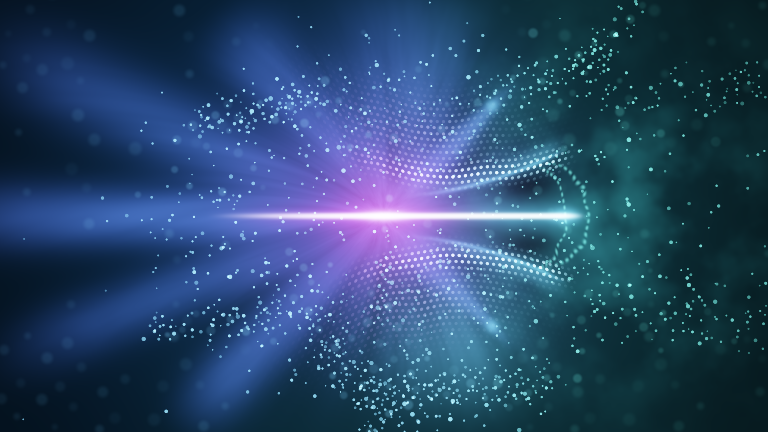
Write a WebGL 1 fragment shader that draws this background.

```glsl
precision highp float;
uniform vec2 u_resolution;

const vec3 NAVY = vec3(.025, .115, .2);
const vec3 TEAL = vec3(.04, .165, .2);
const vec3 SMOKE = vec3(.08, .3, .31);
const vec3 BLUE = vec3(.28, .44, 1.12);
const vec3 VIOLET = vec3(.38, .3, 1.22);
const vec3 MAGENTA = vec3(1.1, .26, 1.35);
const vec3 CYAN = vec3(.36, .82, 1.12);
const vec3 SPARK_LEFT = vec3(.6, 1.15, 1.5);
const vec3 SPARK_RIGHT = vec3(.45, 1.2, 1.1);
const vec2 PETAL_TIP = vec2(.25, .255);
const float LINE_END = .45;
const float SHEET_STEP = .0145;
const mat2 TURN = mat2(.8, .6, -.6, .8);

float hash(vec2 p) {
  return fract(sin(dot(p, vec2(127.1, 311.7))) * 43758.5);
}

float noise(vec2 p) {
  vec2 i = floor(p), f = fract(p);
  f = f * f * (3. - 2. * f);
  return mix(mix(hash(i), hash(i + vec2(1, 0)), f.x),
             mix(hash(i + vec2(0, 1)), hash(i + 1.), f.x), f.y);
}

float fbm(vec2 p) {
  float sum = 0., gain = .5;
  for (int i = 0; i < 4; i++) {
    sum += gain * noise(p);
    p = TURN * p * 2.1 + 3.7;
    gain *= .5;
  }
  return sum;
}

float bell(float d, float width) {
  return exp(-d * d / (width * width));
}

// Soft spot, stretched sideways when squash is below one
float glow(vec2 p, vec2 centre, float squash, float width) {
  return bell(length((p - centre) * vec2(squash, 1)), width);
}

// Soft ray from the centre to a tip, changing in width on the way
float beam(vec2 p, vec2 tip, float w0, float w1) {
  float len = length(tip);
  vec2 dir = tip / len;
  float t = dot(p, dir) / len;
  float side = p.x * dir.y - p.y * dir.x;
  return bell(side, mix(w0, w1, clamp(t, 0., 1.)))
       * smoothstep(.05, .4, t) * (1. - smoothstep(.85, 1.25, t));
}

// Soft segment along which particles gather
float trail(vec2 p, vec4 ends, float width) {
  vec2 ab = ends.zw - ends.xy;
  p -= ends.xy;
  return bell(length(p - ab * clamp(dot(p, ab) / dot(ab, ab), 0., 1.)), width);
}

float density(vec2 p) {
  float d = .9 * trail(p, vec4(-.42, .21, -.18, .27), .04);
  d += .7 * trail(p, vec4(-.52, -.25, -.15, -.24), .04);
  d += trail(p, vec4(-.12, -.32, -.01, -.45), .045);
  d += .9 * trail(p, vec4(.02, -.42, .33, -.38), .065);
  d += .8 * trail(p, vec4(.26, .29, .47, .34), .04);
  d += .8 * trail(p, vec4(.46, .36, .59, .49), .03);
  d += .4 * trail(p, vec4(.55, .26, .83, .31), .05);
  d += .4 * trail(p, vec4(.5, -.18, .82, -.24), .08);
  d += trail(p, vec4(.01, -.03, 0, -.24), .013);
  d += .12 * glow(p, vec2(.6, .05), 1., .22);
  return d + .25 * bell(length(p * vec2(.75, 1)) - .24, .15);
}

float specks(vec2 p, float cell, float radius, float soft, float amount) {
  vec2 q = p * TURN, id = floor(q / cell);
  vec2 jitter = vec2(hash(id + 3.1), hash(id + 7.7));
  vec2 spot = (id + .3 + .4 * jitter) * cell;
  float r = radius * (.55 + .7 * hash(id + 5.3));
  float lit = step(hash(id + cell * 91.), density(TURN * spot) * amount);
  return lit * (1. - smoothstep(r - soft, r + soft, length(q - spot))) * (.3 + .7 * jitter.x);
}

void main() {
  float px = 1. / u_resolution.y;
  vec2 p = (gl_FragCoord.xy - .5 * u_resolution) * px;
  vec2 m = vec2(p.x, abs(p.y)), mid = vec2(0);
  float r = length(p), right = smoothstep(-.1, .4, p.x);

  // Backdrop and smoke
  vec3 col = mix(NAVY, TEAL, smoothstep(-.6, .3, p.x - .4 * p.y));
  float smoke = smoothstep(.25, .8, fbm(p * 7. + 2.));
  col += SMOKE * (smoke * glow(p, vec2(.55, 0), .9, .36) + .45 * glow(p, vec2(.42, -.02), 1., .1));

  // Broad rays and streaked haze
  float rays = .55 * beam(p, vec2(-.82, .345), .05, .1);
  rays += .75 * beam(p, vec2(-.95, 0), .035, .075);
  rays += .45 * beam(p, vec2(-.78, -.29), .04, .07);
  rays += .5 * beam(p, vec2(-.4, -.42), .045, .07);
  rays += .45 * beam(p, vec2(-.32, .4), .05, .09);
  rays += .3 * beam(p, vec2(.06, .48), .1, .16);
  float streak = .4 + 1.2 * fbm(p / (r + .02) * 6. + r * 2.);
  vec3 tint = mix(mix(BLUE, CYAN, right * .7), VIOLET, bell(r, .3));
  col += tint * rays * (.5 + .5 * streak);
  col += tint * .5 * streak * glow(p, vec2(-.04, 0), .8, .29);
  col += CYAN * .4 * streak * glow(p, vec2(.15, -.3), .8, .13);
  col += BLUE * .25 * streak * glow(p, vec2(.06, .28), .7, .13);

  // Dark hollows, then mirrored petals with bright tips
  col *= 1. - .6 * glow(m, vec2(.33, .068), .5, .04);
  col += tint * .6 * beam(m, PETAL_TIP, .06, .012);
  col += CYAN * .7 * glow(m, PETAL_TIP, 1., .014);
  float rib = m.y - .045 - .62 * p.x * p.x;
  float ribSpan = smoothstep(.03, .2, p.x) * (1. - smoothstep(.36, .43, p.x));
  col += mix(VIOLET, CYAN, right) * ribSpan * (.7 * bell(rib, .005) + .4 * bell(rib - .012, .022));

  // Dotted sheets along a curved edge
  float bend = p.x - .14;
  float v = m.y - .097 - (bend < 0. ? 1.1 : .55) * bend * bend;
  v += .016 * (noise(p * vec2(13, 4)) - .5);
  vec2 grid = vec2(p.x, v) / SHEET_STEP;
  grid.x += .5 * mod(floor(grid.y), 2.);
  float rim = px / SHEET_STEP * .6;
  float dots = 1. - smoothstep(.25 - rim, .25 + rim, length(fract(grid) - .5));
  dots *= .5 + .8 * hash(floor(grid));
  float sheet = bell(v + .004, .02) * smoothstep(-.12, .1, p.x) * (1. - smoothstep(.36, .45, p.x));
  float veil = .4 * bell(v - .08, .075) * bell(p.x - .09, .16);
  col += mix(vec3(1.1, .75, 1.5), vec3(.9, 1.4, 1.6), right) * dots * (1.6 * sheet + veil);

  // Beaded loops closing the right side
  for (int i = 0; i < 2; i++) {
    float k = float(i);
    vec2 e = (p - vec2(.37 - .025 * k, 0)) / vec2(.11 - .03 * k, .13);
    float wobble = .12 * noise(p * 30. + k * 9.);
    float beads = .4 + .4 * sin(atan(e.y, e.x) * 48.);
    col += SPARK_RIGHT * beads * bell(length(e) - 1. + wobble, .03) * smoothstep(0., .5, e.x);
  }

  // Scattered particles, sharp and out of focus
  vec3 spark = mix(SPARK_LEFT, SPARK_RIGHT, smoothstep(.1, .5, p.x));
  for (int i = 0; i < 3; i++) {
    float k = float(i);
    col += spark * 1.4 * specks(p, .016 + .007 * k, .0026 + .0008 * k, .5 * px, .65);
  }
  col += spark * .2 * specks(p, .05, .009, .004, .9);
  vec2 far = p - vec2(p.x < 0. ? -.5 : .6, 0);
  col += spark * .1 * smoothstep(.2, .45, abs(p.x)) * specks(far * .6, .04, .007, .004, 1.5);

  // Core glow and horizontal flare
  col += MAGENTA * (.7 * bell(r, .11) + .22 * glow(p, mid, .8, .2));
  float span = smoothstep(-.42, -.03, p.x) * (1. - smoothstep(LINE_END - .05, LINE_END + .02, p.x));
  vec3 flare = mix(MAGENTA, CYAN, smoothstep(.02, .3, p.x));
  col += span * (2.4 * bell(p.y, .006) + flare * .8 * exp(-m.y / .016));
  col += 1.2 * glow(p, mid, .25, .012);
  col += CYAN * glow(p, vec2(LINE_END - .03, 0), .5, .016);

  col *= 1. - .45 * smoothstep(.5, 1.05, r);
  gl_FragColor = vec4(1. - exp(-1.15 * col), 1);
}
```
